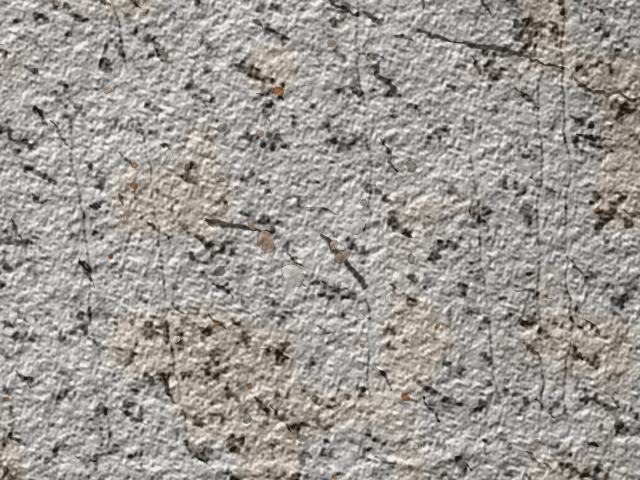
Give the GLSL for this texture, as a Shadertoy shader.

```glsl
// Rough weathered concrete wall with pale drip lines, dark cracks and embedded pebbles.

float hash(vec2 p) {
    vec3 q = fract(p.xyx * vec3(0.1031, 0.1030, 0.0973));
    q += dot(q, q.yzx + 33.33);
    return fract((q.x + q.y) * q.z);
}

float noise(vec2 p) {
    vec2 i = floor(p), f = fract(p);
    f = f * f * (3.0 - 2.0 * f);
    return mix(mix(hash(i), hash(i + vec2(1, 0)), f.x),
               mix(hash(i + vec2(0, 1)), hash(i + vec2(1, 1)), f.x), f.y);
}

vec2 turn(vec2 p, float angle) {
    float c = cos(angle), s = sin(angle);
    return vec2(c * p.x - s * p.y, s * p.x + c * p.y);
}

// Height of the sandy surface, from lumps down to single grains
float relief(vec2 p) {
    return 0.55 * noise(turn(p, 0.5) * 36.0 + 9.0)
         + 0.46 * noise(turn(p, 1.1) * 84.0 + 31.0)
         + 0.36 * noise(turn(p, 0.3) * 165.0 + 57.0);
}

// x: distance to a segment, y: position along it
vec2 segment(vec2 p, vec2 a, vec2 b) {
    vec2 d = b - a;
    float t = clamp(dot(p - a, d) / dot(d, d), 0.0, 1.0);
    return vec2(length(p - a - d * t), t);
}

// Short scattered ledge shadows, mostly falling to the right
float ledges(vec2 p) {
    float shade = 0.0;
    vec2 cell = floor(p * 9.0);
    for (int k = 0; k < 9; k++) {
        vec2 id = cell + vec2(k % 3 - 1, k / 3 - 1);
        vec2 centre = (id + vec2(hash(id + 3.0), hash(id + 17.0))) / 9.0;
        vec2 arm = turn(vec2(mix(0.008, 0.036, hash(id + 41.0)), 0), -0.15 - 1.0 * hash(id + 29.0));
        vec2 s = segment(p, centre - arm, centre + arm);
        float width = 0.0065 * (1.0 - abs(2.0 * s.y - 1.0)) + 0.001;
        shade = max(shade, step(0.35, hash(id + 71.0)) * (1.0 - smoothstep(width * 0.3, width + 0.002, s.x)));
    }
    return shade;
}

// Long cracks as start and end points
float cracks(vec2 p) {
    vec4 lines[6] = vec4[6](
        vec4(0.88, 0.93, 1.18, 0.86), vec4(1.22, 0.82, 1.35, 0.79),
        vec4(0.43, 0.54, 0.57, 0.52), vec4(0.67, 0.51, 0.76, 0.40),
        vec4(0.78, 0.86, 0.82, 0.81), vec4(0.65, 1.01, 0.78, 0.96));
    float shade = 0.0;
    for (int i = 0; i < 6; i++) {
        float d = segment(p, lines[i].xy, lines[i].zw).x;
        float width = 0.001 + 0.009 * noise(p * 24.0 + float(i) * 7.0);
        shade = max(shade, 1.0 - smoothstep(width * 0.4, width + 0.002, d));
    }
    return shade;
}

// Drip lines as top x, bottom x, top y, bottom y; returns pale ridge and its shadow
vec2 drips(vec2 p) {
    vec4 lines[7] = vec4[7](
        vec4(0.758, 0.785, 1.05, 0.16), vec4(0.15, 0.24, 0.75, 0.04),
        vec4(0.29, 0.41, 0.78, 0.05), vec4(0.985, 1.05, 0.75, 0.16),
        vec4(1.13, 1.145, 0.86, 0.12), vec4(1.18, 1.19, 1.05, 0.14),
        vec4(0.23, 0.28, 1.05, 0.84));
    vec2 result = vec2(0);
    for (int i = 0; i < 7; i++) {
        vec4 l = lines[i];
        float seed = float(i) * 13.0;
        float x = mix(l.x, l.y, (l.z - p.y) / (l.z - l.w));
        x += 0.022 * (noise(vec2(p.y * 9.0, seed)) - 0.5) + 0.007 * (noise(vec2(p.y * 40.0, seed)) - 0.5);
        float span = smoothstep(l.w - 0.02, l.w + 0.03, p.y) * (1.0 - smoothstep(l.z - 0.03, l.z + 0.02, p.y));
        float width = 0.003 + 0.005 * noise(vec2(p.y * 14.0, seed + 5.0));
        float strength = span * (0.35 + 0.65 * noise(vec2(p.y * 17.0, seed + 8.0)));
        result.x = max(result.x, strength * (1.0 - smoothstep(width * 0.3, width + 0.002, abs(p.x - x))));
        result.y = max(result.y, strength * (1.0 - smoothstep(0.001, 0.005, abs(p.x - x + width + 0.002))));
    }
    return result;
}

// Pebbles cluster around the middle; rgb colour and coverage
vec4 pebbles(vec2 p) {
    vec4 stone = vec4(0);
    vec2 cell = floor(p * 19.0);
    for (int k = 0; k < 9; k++) {
        vec2 id = cell + vec2(k % 3 - 1, k / 3 - 1);
        vec2 centre = (id + vec2(hash(id + 5.0), hash(id + 23.0))) / 19.0;
        vec2 away = centre - vec2(0.61, 0.46);
        float cluster = exp(-18.0 * dot(away, away));
        float size = hash(id + 61.0), hue = hash(id + 83.0);
        float radius = 0.005 + (0.004 + 0.019 * cluster) * size * size;
        vec2 q = turn(p - centre, 6.3 * hash(id + 37.0)) * vec2(1.0, 1.35);
        float d = length(q) + 0.006 * (noise(p * 75.0) - 0.5) - radius;
        float cover = step(hash(id + 97.0), 0.05 + 0.5 * cluster) * (1.0 - smoothstep(-0.0015, 0.0015, d));
        vec3 tint = hue < 0.35 ? vec3(0.62, 0.53, 0.46) : hue < 0.55 ? vec3(0.60, 0.41, 0.25)
                  : hue < 0.75 ? vec3(0.80, 0.79, 0.76) : vec3(0.50, 0.49, 0.45);
        tint *= 0.9 + 7.0 * dot(p - centre, vec2(-0.4, 0.9));
        stone = mix(stone, vec4(tint, 1), cover);
    }
    return stone;
}

void mainImage(out vec4 fragColor, in vec2 fragCoord) {
    vec2 p = fragCoord / iResolution.y;
    vec2 rough = p + 0.014 * (vec2(noise(p * 38.0), noise(p * 38.0 + 50.0)) - 0.5)
                   + 0.006 * (vec2(noise(p * 110.0), noise(p * 110.0 + 80.0)) - 0.5);

    // Light from the upper left, broad stains and small pits
    float slope = relief(p) - relief(p + vec2(-0.0025, 0.0055));
    float stain = noise(p * 4.0) * 0.6 + noise(p * 11.0 + 20.0) * 0.4;
    float pit = 0.6 * noise(turn(rough, 0.5) * vec2(26, 42)) + 0.4 * noise(p * 95.0 + 13.0);
    float tone = 0.655 + 0.85 * slope + 0.14 * (stain - 0.5) - 0.06 * smoothstep(0.9, 1.33, p.x);
    tone -= 0.36 * smoothstep(0.60, 0.84, pit);
    tone -= 0.30 * ledges(rough);
    tone = mix(tone, 0.19 + 0.3 * slope, 0.85 * cracks(rough));

    // Smooth drips and the pale lip along the bottom
    vec2 drip = drips(p);
    tone = mix(tone - 0.2 * drip.y, 0.72 + 0.3 * slope, 0.75 * drip.x);
    float lip = rough.y - 0.03 - 0.06 * smoothstep(0.7, 1.2, p.x);
    tone += 0.10 * exp(-pow(lip / 0.012, 2.0)) - 0.10 * exp(-pow((lip + 0.02) / 0.006, 2.0));

    // Warm grey tint with browner patches, then the stones
    float warm = 0.012 + 0.035 * smoothstep(0.6, 0.85, noise(p * 7.0 + 40.0)) + 0.02 * (noise(p * 120.0) - 0.5);
    vec3 color = clamp(tone, 0.10, 0.93) + warm * vec3(0.8, 0.0, -0.9);
    vec4 stone = pebbles(p);
    color = mix(color, stone.rgb + 0.35 * slope, 0.88 * stone.a);
    fragColor = vec4(clamp(color, 0.0, 1.0), 1.0);
}
```
